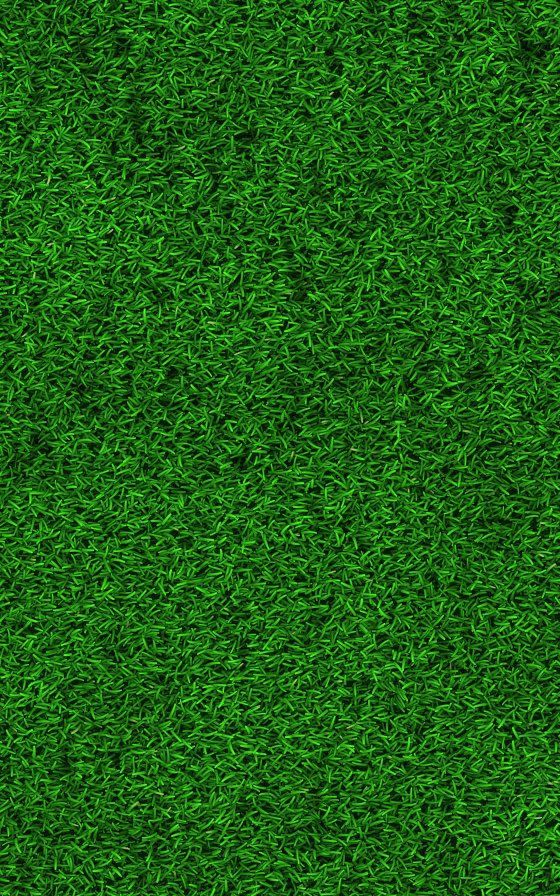
Give the GLSL for this texture, as a Shadertoy shader.

```glsl
// Dense artificial turf seen from above: short, glossy, overlapping grass blades.
// Stacked jittered grids of curved capsules are painted from deep to high,
// each blade shading what lies below; gradient noise steers lean and dark gaps.

const int   LAYERS       = 7;
const float CELL         = 0.018;   // grid cell, in canvas widths
const float HALF_LENGTH  = 0.0145;  // longest half blade
const float RADIUS       = 0.0026;  // mean half thickness at the root
const float BEND         = 30.0;    // strongest blade curvature
const float LEAN         = 0.15;    // mean blade angle, radians
const float SPREAD       = 1.6;     // random angle around the lean
const float FLOW         = 1.6;     // angle shared by neighbouring blades
const float SHADOW       = 0.36;    // contact shadow beside a blade
const float SOIL_TONE    = 0.09;
const float BLADE_TONE   = 0.95;
const float GAP_DEPTH    = 0.48;    // darkening between tufts
const float PATCH_DEPTH  = 0.25;    // broad light and dark areas
const float EXPOSURE     = 1.45;    // gain in the shadows
const float SHOULDER     = 0.46;    // loss of gain towards the highlights
const float PALE_SHARE   = 0.008;   // share of dry, pale blades
const vec3  PALE_COLOR   = vec3(0.55, 0.72, 0.32);

vec4 hash4(vec2 p) {
    vec4 q = fract(p.xyxy * vec4(0.1031, 0.1030, 0.0973, 0.1099));
    q += dot(q, q.wzxy + 33.33);
    return fract((q.xxyz + q.yzzw) * q.zywx);
}

float cornerSlope(vec2 cell, vec2 offset) {
    return dot(hash4(cell + 71.0).xy * 2.0 - 1.0, offset);
}

float gradientNoise(vec2 p) {
    vec2 i = floor(p), f = fract(p);
    vec2 u = f * f * f * (f * (f * 6.0 - 15.0) + 10.0);
    vec2 e = vec2(0.0, 1.0);
    float low  = mix(cornerSlope(i, f), cornerSlope(i + e.yx, f - e.yx), u.x);
    float high = mix(cornerSlope(i + e.xy, f - e.xy), cornerSlope(i + e.yy, f - e.yy), u.x);
    return mix(low, high, u.y);
}

// Green ramp: brighter blades turn slightly warmer.
vec3 grassColor(float tone) {
    return vec3(tone * (0.215 + 0.115 * tone), tone, 0.005 + 0.115 * tone);
}

// Broad patches, upright seams and small holes between tufts.
float tuftLight(vec2 p) {
    float seamStrength = mix(0.6, 1.1, smoothstep(0.5, 1.1, p.y));
    float wobble = 0.02 * gradientNoise(p * 9.0);
    float seams = gradientNoise(vec2((p.x + wobble) * 22.0, p.y * 7.0)) * seamStrength;
    float holes = gradientNoise(p * 38.0 + 17.0);
    float patches = gradientNoise(p * 4.0 + 5.0);
    float gap = smoothstep(0.02, 0.55, seams * 0.8 + holes * 0.7);
    return (1.0 - GAP_DEPTH * gap) * (1.0 + PATCH_DEPTH * patches);
}

// Paints one blade over the colour gathered so far.
void paintBlade(inout vec3 color, vec2 p, vec2 cell, float height, float pixel) {
    vec4 place = hash4(cell);
    vec4 look = hash4(cell + 217.0);
    vec2 center = (cell + place.xy) * CELL;

    float angle = LEAN + FLOW * gradientNoise(cell * 0.23)
                + SPREAD * (place.z + place.w - 1.0);
    angle += 3.14159 * step(0.6, look.x);
    vec2 along = vec2(cos(angle), sin(angle));
    vec2 offset = p - center;
    vec2 q = vec2(dot(offset, along), dot(offset, vec2(-along.y, along.x)));

    float halfLength = HALF_LENGTH * mix(0.5, 1.0, look.y);
    float t = clamp(q.x / halfLength * 0.5 + 0.5, 0.0, 1.0);
    q.y += BEND * (look.z - 0.5) * q.x * q.x;
    float radius = RADIUS * mix(0.8, 1.2, fract(look.w * 13.0)) * mix(1.0, 0.6, t);
    float d = length(vec2(max(abs(q.x) - halfLength + radius, 0.0), q.y)) - radius;

    float shade = 1.0 - smoothstep(-radius, 1.6 * RADIUS, d);
    color *= 1.0 - SHADOW * shade;

    float across = clamp(q.y / radius, -1.0, 1.0);
    float gloss = 1.0 - 0.3 * across * across + 0.08 * across;
    float tone = BLADE_TONE * mix(0.25, 1.0, height) * mix(0.48, 1.0, t)
               * mix(0.62, 1.12, look.w) * gloss;
    vec3 blade = grassColor(tone);
    float pale = step(1.0 - PALE_SHARE, fract(look.x * 37.0 + look.z));
    blade = mix(blade, PALE_COLOR * gloss, pale * smoothstep(0.3, 0.8, t));

    float cover = 1.0 - smoothstep(-0.7 * pixel, 0.7 * pixel, d);
    color = mix(color, blade, cover);
}

void mainImage(out vec4 fragColor, in vec2 fragCoord) {
    float pixel = 1.0 / iResolution.x;
    vec2 uv = fragCoord * pixel;
    vec3 color = grassColor(SOIL_TONE);

    for (int layer = 0; layer < LAYERS; layer++) {
        float height = float(layer) / float(LAYERS - 1);
        // Each layer reads a distant part of the same blade field.
        vec2 shift = vec2(41.37, 23.61) * float(layer + 1) * CELL;
        vec2 p = uv + shift;
        vec2 home = floor(p / CELL);
        for (int y = -1; y <= 1; y++)
            for (int x = -1; x <= 1; x++)
                paintBlade(color, p, home + vec2(x, y), height, pixel);
    }

    // Lift the shadows while holding back the brightest tips.
    color *= tuftLight(uv);
    color *= EXPOSURE - SHOULDER * color.g;
    fragColor = vec4(clamp(color, 0.0, 1.0), 1.0);
}
```
